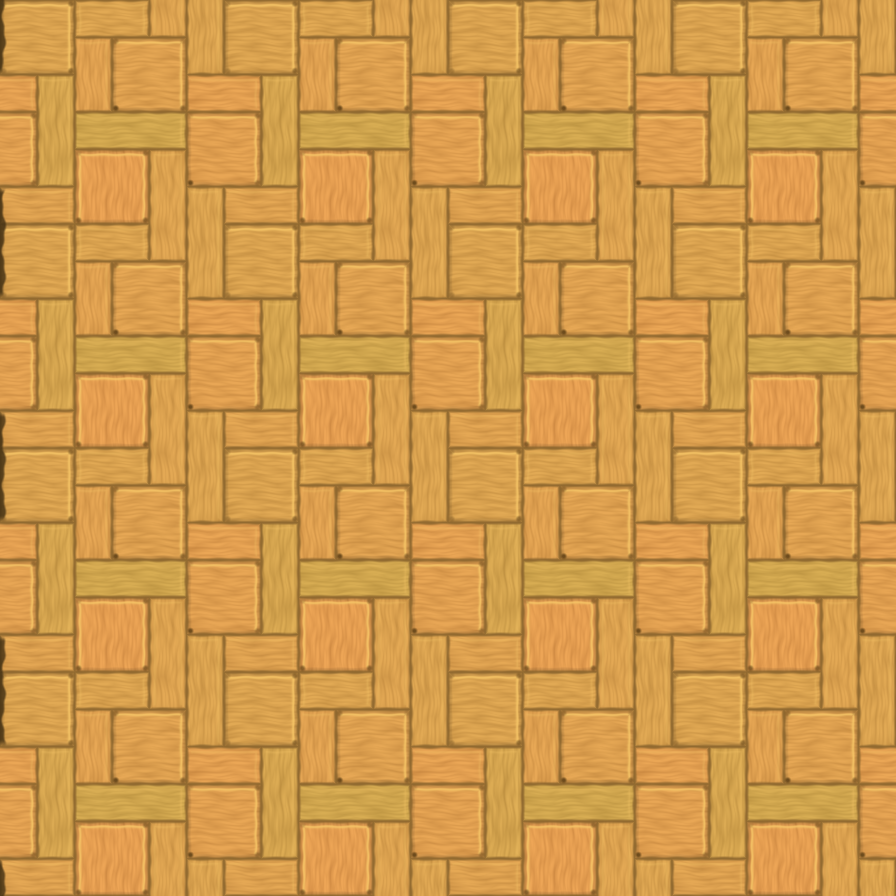
Give the GLSL for this texture, as a WebGL 1 fragment shader.

```glsl
precision highp float;

uniform vec2 u_resolution;

const float REPEATS = 4.0;        // repeats across and down
const float CELL = 3.0;           // units per cell, two cells per repeat
const float JOINT_WIDTH = 0.085;  // half width of the gap, in units
const float RIM_INSET = 0.14;     // bevel highlight distance from the edge
const float RIM_WIDTH = 0.045;
const float NAIL_RADIUS = 0.085;
const vec2 GRAIN_SCALE = vec2(1.3, 9.0); // along, across
const vec3 WOOD_DARK = vec3(0.78, 0.56, 0.26);
const vec3 WOOD_LIGHT = vec3(0.89, 0.66, 0.33);
const vec3 HIGHLIGHT = vec3(0.96, 0.77, 0.40);
const vec3 JOINT = vec3(0.55, 0.40, 0.18);
const vec3 NAIL = vec3(0.42, 0.29, 0.11);
const vec3 WORN_EDGE = vec3(0.25, 0.18, 0.07);
const vec3 WARM_SHIFT = vec3(0.035, -0.012, 0.005);

// Warmth of the square, long and short blocks in each kind of cell
const vec3 TONE_P = vec3(0.6, -0.8, 0.8);
const vec3 TONE_Q = vec3(-0.2, -0.2, 0.2);
const vec3 TONE_R = vec3(0.3, -1.3, 0.4);
const vec3 TONE_S = vec3(1.1, 0.0, -0.2);

vec2 hash2(vec2 p) {
  vec2 k = vec2(dot(p, vec2(127.1, 311.7)), dot(p, vec2(269.5, 183.3)));
  return fract(sin(k) * 43758.5);
}

// Distance to the nearest scattered point
float cellular(vec2 p) {
  vec2 base = floor(p);
  float nearest = 2.0;
  for (int j = -1; j <= 1; j++) {
    for (int i = -1; i <= 1; i++) {
      vec2 id = base + vec2(float(i), float(j));
      nearest = min(nearest, length(id + hash2(id) - p));
    }
  }
  return nearest;
}

// Stretched cells and fine sines; x runs along the fibres
float woodGrain(vec2 p, float seed) {
  p.y += 0.03 * sin(p.x * 3.1 + seed) + 0.015 * sin(p.x * 7.3 + p.y * 4.0);
  float streaks = cellular(p * GRAIN_SCALE + seed * 17.0);
  float fibres = sin(p.y * 47.0 + 2.0 * sin(p.x * 1.7 + seed))
               * sin(p.y * 19.0 + p.x * 2.3 + seed * 3.0);
  return clamp(1.1 - streaks + 0.17 * fibres, 0.0, 1.0);
}

// Self-inverse symmetry that turns every cell into the P layout
vec2 foldCell(vec2 q, float column, float row) {
  if (column > 0.5) return row > 0.5 ? q : vec2(CELL - q.x, q.y);
  return row > 0.5 ? CELL - q.yx : vec2(q.x, CELL - q.y);
}

float rimLine(float d) {
  float t = (d - RIM_INSET) / RIM_WIDTH;
  return exp(-t * t);
}

void main() {
  float units = REPEATS * CELL * 2.0;
  float pixel = units / min(u_resolution.x, u_resolution.y);
  vec2 p = gl_FragCoord.xy / u_resolution * units;

  // Cell columns are staggered by one unit
  float column = mod(floor((p.x - 2.0) / CELL), 2.0);
  vec2 grid = vec2(p.x - 2.0, p.y + 1.0 + column);
  float row = mod(floor(grid.y / CELL), 2.0);
  vec2 local = mod(grid, CELL);

  // Pick the block in the folded layout: square, long or short
  vec2 q = foldCell(local, column, row);
  vec2 lo = vec2(0.0);
  vec2 hi = vec2(2.0);
  vec3 pick = vec3(1.0, 0.0, 0.0);
  if (q.x > 2.0) {
    lo = vec2(2.0, 0.0); hi = vec2(CELL); pick = vec3(0.0, 1.0, 0.0);
  } else if (q.y > 2.0) {
    lo = vec2(0.0, 2.0); hi = vec2(2.0, CELL); pick = vec3(0.0, 0.0, 1.0);
  }
  vec2 a = foldCell(lo, column, row);
  vec2 b = foldCell(hi, column, row);
  vec2 fromLow = local - min(a, b);
  vec2 size = abs(b - a);
  vec2 fromHigh = size - fromLow;
  float square = pick.x;
  float seed = 1.0 + column * 2.0 + row + dot(pick, vec3(0.0, 4.3, 8.7));

  // Wood colour and grain
  bool isS = column + row < 0.5;
  bool upright = size.y > size.x || (isS && square > 0.5);
  float grain = woodGrain(upright ? fromLow.yx : fromLow, seed);
  vec3 tones = column > 0.5 ? (row > 0.5 ? TONE_P : TONE_Q)
                            : (row > 0.5 ? TONE_R : TONE_S);
  vec3 color = mix(WOOD_DARK, WOOD_LIGHT, grain) + WARM_SHIFT * dot(tones, pick);

  // Bevel: dull outer band with a bright line on the lit sides
  float wobble = 0.012 * sin(local.x * 9.0 + seed) * sin(local.y * 11.0 + seed);
  vec2 near = min(fromLow, fromHigh);
  float edge = min(near.x, near.y) + wobble;
  color *= 1.0 - 0.09 * square * (1.0 - smoothstep(0.08, RIM_INSET, edge));
  float litSide = isS ? near.x : fromHigh.x;
  float rim = max(rimLine(fromHigh.y + wobble), rimLine(litSide + wobble));
  rim *= smoothstep(0.07, 0.15, edge);
  color = mix(color, HIGHLIGHT, rim * mix(0.3, 0.85, square));

  // Joints and dark corner nails
  float joint = 1.0 - smoothstep(0.0, max(JOINT_WIDTH, 1.5 * pixel), edge);
  color = mix(color, JOINT, 0.92 * joint);
  vec2 corner = step(size * 0.5, fromLow);
  float strength = hash2(corner + seed).x * mix(1.0, 0.5, corner.y);
  float nail = 1.0 - smoothstep(0.02, NAIL_RADIUS + pixel, length(near - 0.1));
  color = mix(color, NAIL, nail * square * (0.2 + 0.8 * strength));

  // Ragged dark wear along the left border, beside every other cell
  float beside = mod(p.y + 2.0, 6.0);
  float span = smoothstep(0.0, 0.2, beside) * (1.0 - smoothstep(2.8, 3.0, beside));
  float reach = 0.12 + 0.04 * sin(p.y * 5.0) + 0.02 * sin(p.y * 13.0);
  float wear = span * (1.0 - smoothstep(reach - 0.06, reach + pixel, p.x));
  color = mix(color, WORN_EDGE, 0.8 * wear);

  gl_FragColor = vec4(color, 1.0);
}
```
